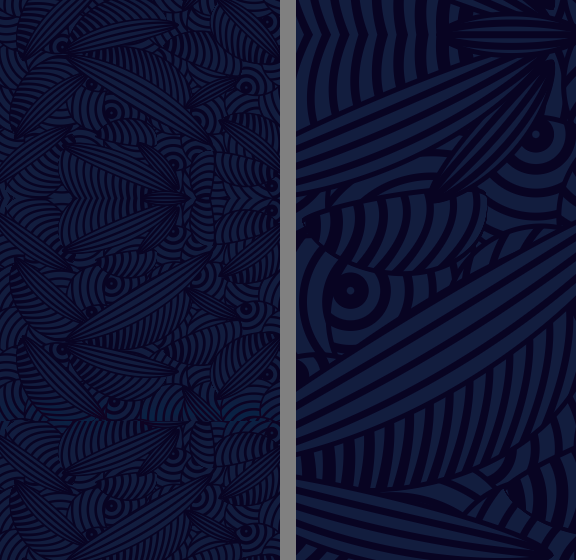
Left, the full canvas; right, a detail of the centre.
Reproduce this pattern procedurally as a Shadertoy shader.

```glsl
// Lengths are in hundredths of the canvas width
const vec3 INK = vec3(0.03, 0.015, 0.135);
const vec3 BLUE = vec3(0.07, 0.112, 0.245);
const vec3 RED_CAST = vec3(0.03, -0.005, 0.0);
const vec3 TEAL_CAST = vec3(-0.035, 0.02, 0.02);
const float MIRROR_DEPTH = 70.8;
const float SEAM_DEPTH = 150.2;
const float REPEAT = 79.4;
const float LINE = 0.42;          // half width of an ink line
const float RIM = 0.6;            // ink border of each leaf
const float RIB_SPACING = 2.8;
const float RIB_SWEEP = 0.75;
const float SHELL_HEIGHT = 0.4;   // relative to spine length
const float SHELL_BELLY = 0.2;    // bulge behind the spine
const float BLADE_BASE = 1.7;     // half width is base + taper * length
const float BLADE_TAPER = 0.06;
const float BLADE_BEND = 0.04;
const float BLADE_STRIPES = 4.0;
const float FILL_CELL = 14.0;
const float FILL_RADIUS = 11.8;
const int LEAVES = 12;

// Spines, root then tip; a shell lies to the left of its spine
const vec4 SHELLS[LEAVES] = vec4[LEAVES](
    vec4(8, 49, 36, 77), vec4(5, 23, 30, 46), vec4(24, 53, 60, 62),
    vec4(27, 49, 66, 25), vec4(26, 23, 2, 3), vec4(58, 3, 22, 17),
    vec4(34, 22, 56, 19), vec4(100, 10, 76, 16), vec4(74, -3, 76, 17),
    vec4(79, 28, 102, 11), vec4(58, 54, 86, 44), vec4(101, 50, 78, 70));
const vec4 BLADES[LEAVES] = vec4[LEAVES](
    vec4(8, 49, 38, 79), vec4(66, 32, 86, 43), vec4(49, 20, 64, 3),
    vec4(5, 21, 32, 45), vec4(-4, 4, 26, 26), vec4(22, 19, 64, 1),
    vec4(78, 28, 103, 8), vec4(77, 72, 101, 49), vec4(65, 67, 83, 85),
    vec4(22, 52, 64, 62), vec4(23, 51, 76, 19), vec4(50, 0, 68, 0));

float pixelSize;

float hash(vec2 p) {
    return fract(sin(dot(p, vec2(127.1, 311.7))) * 43758.5453);
}

float noise(vec2 p) {
    vec2 i = floor(p), f = fract(p);
    f = f * f * (3.0 - 2.0 * f);
    return mix(mix(hash(i), hash(i + vec2(1, 0)), f.x),
               mix(hash(i + vec2(0, 1)), hash(i + vec2(1, 1)), f.x), f.y);
}

float cover(float d) {
    return clamp(d / pixelSize + 0.5, 0.0, 1.0);
}

// x runs 0 to 1 along the spine, y is the offset to its left, z its length
vec3 alongSpine(vec2 p, vec4 spine) {
    vec2 axis = spine.zw - spine.xy;
    float len = length(axis);
    axis /= len;
    vec2 d = p - spine.xy;
    return vec3(dot(d, axis) / len, dot(d, vec2(-axis.y, axis.x)), len);
}

// Rounded half leaf with swept ribs that crowd into ink at the root
float paintShell(float tone, vec2 p, vec4 spine) {
    vec3 s = alongSpine(p, spine);
    if (s.x <= 0.0 || s.x >= 1.0) return tone;
    float height = SHELL_HEIGHT * s.z;
    float dome = 1.9 * pow(s.x, 0.6) * pow(1.0 - s.x, 0.42) * height;
    float edge = min(dome - s.y, s.y + SHELL_BELLY * dome);
    float t = s.y / height;
    float phase = (s.x * s.z + RIB_SWEEP * height * t * t) / RIB_SPACING;
    float slope = length(vec2(1.0, 2.0 * RIB_SWEEP * t));
    float rib = abs(fract(phase) - 0.5) * RIB_SPACING / slope;
    float line = LINE + 0.6 * pow(1.0 - s.x, 3.0);
    return mix(tone, cover(rib - line) * cover(edge - RIM), cover(edge));
}

// Slender bent leaf whose lengthwise stripes close up at both ends
float paintBlade(float tone, vec2 p, vec4 spine) {
    vec3 s = alongSpine(p, spine);
    if (s.x <= 0.0 || s.x >= 1.0) return tone;
    float bow = 4.0 * s.x * (1.0 - s.x);
    float halfWidth = (BLADE_BASE + BLADE_TAPER * s.z) * pow(bow, 0.65);
    float bend = spine.y == spine.w ? 0.0 : BLADE_BEND;
    float v = s.y - bend * s.z * bow;
    float edge = halfWidth - abs(v);
    float spacing = 2.0 * halfWidth / BLADE_STRIPES;
    float stripe = (0.5 - abs(fract(v / spacing) - 0.5)) * spacing;
    return mix(tone, cover(stripe - LINE) * cover(edge - RIM), cover(edge));
}

// Overlapping discs of arcs around an off-centre focus cover the ground
float paintGround(vec2 p) {
    float tone = 0.0;
    for (int k = 0; k < 9; k++) {
        vec2 id = floor(p / FILL_CELL) + vec2(k % 3 - 1, k / 3 - 1);
        float angle = 6.2832 * hash(id);
        vec2 jitter = 3.0 * vec2(hash(id + 7.3), hash(id + 3.1)) - 1.5;
        vec2 d = p - (id + 0.5) * FILL_CELL - jitter;
        float edge = FILL_RADIUS - length(d);
        float reach = length(d - 0.8 * FILL_RADIUS * vec2(cos(angle), sin(angle)));
        float arc = abs(fract(reach / RIB_SPACING) - 0.5) * RIB_SPACING;
        float line = LINE + 0.6 * exp(-reach / 4.0);
        tone = mix(tone, cover(arc - line) * cover(edge - RIM), cover(edge));
    }
    return tone;
}

void mainImage(out vec4 fragColor, in vec2 fragCoord) {
    pixelSize = 100.0 / iResolution.x;
    vec2 place = vec2(fragCoord.x, iResolution.y - fragCoord.y) * pixelSize;
    // Mirrored halves, with the lower half repeated past the seam
    float folded = place.y - REPEAT * step(SEAM_DEPTH, place.y);
    vec2 p = vec2(place.x, abs(folded - MIRROR_DEPTH));
    float tone = paintGround(p);
    for (int i = 0; i < LEAVES; i++) tone = paintShell(tone, p, SHELLS[i]);
    for (int i = 0; i < LEAVES; i++) tone = paintBlade(tone, p, BLADES[i]);
    // Faint colour shift along the seam
    float offset = (place.y - SEAM_DEPTH + 1.5) / 5.5;
    float tint = exp(-offset * offset) * smoothstep(0.35, 0.75, noise(place / 9.0));
    fragColor = vec4(mix(INK, BLUE, tone) + tint * mix(RED_CAST, TEAL_CAST, tone), 1.0);
}
```
